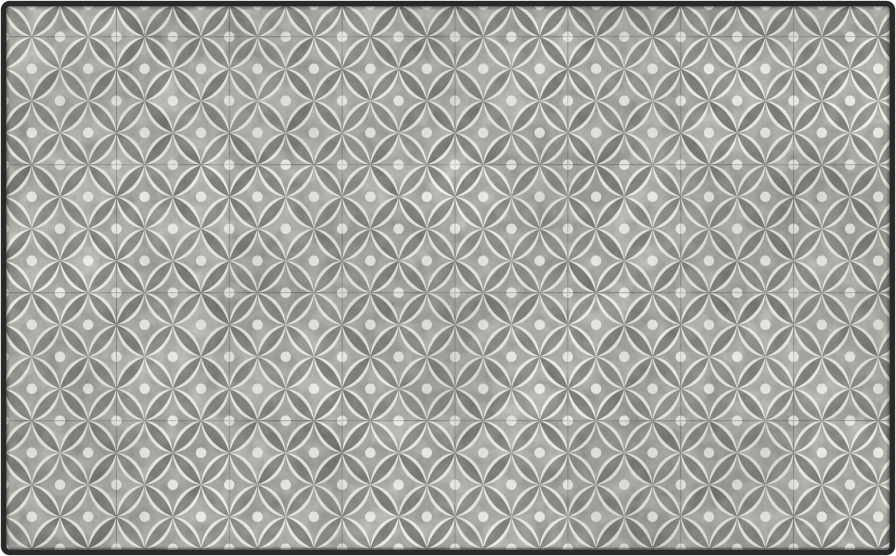
Give the GLSL for this pattern, as a Shadertoy shader.

```glsl
#define PERIOD vec2(0.1015, 0.1151)
#define ANCHOR vec2(0.0126, -0.0265)
#define LENS_BULGE 0.203
#define LEAF_BULGE 0.122
#define DOT_RADIUS 0.0094
#define FRAME_WIDTH 0.0100
#define CORNER_RADIUS 0.016
#define CREAM vec3(0.885, 0.878, 0.855)
#define GROUND vec3(0.655, 0.650, 0.632)
#define LEAF vec3(0.525, 0.522, 0.505)
#define FRAME vec3(0.165)
#define WEAR 0.16

float hash(vec2 p) {
    vec3 h = fract(vec3(p.xyx) * 0.1031);
    h += dot(h, h.yzx + 33.33);
    return fract((h.x + h.y) * h.z);
}

float valueNoise(vec2 p) {
    vec2 i = floor(p), f = fract(p);
    f = f * f * (3.0 - 2.0 * f);
    vec2 e = vec2(0.0, 1.0);
    return mix(mix(hash(i), hash(i + e.yx), f.x),
               mix(hash(i + e.xy), hash(i + e.yy), f.x), f.y);
}

float fbm(vec2 p) {
    float sum = 0.0, amp = 0.5;
    for (int i = 0; i < 4; i++) {
        sum += amp * valueNoise(p);
        p = mat2(1.6, 1.2, -1.2, 1.6) * p + 17.3;
        amp *= 0.5;
    }
    return sum;
}

// Coverage of a shape with signed distance d
float fill(float d, float aa) {
    return 1.0 - smoothstep(-aa, aa, d);
}

// Arc through both ends of a unit edge at x = 0.5, bulging inwards
float petal(vec2 m, float bulge) {
    float radius = (0.25 + bulge * bulge) / (2.0 * bulge);
    return length(m - vec2(0.5 + radius - bulge, 0.0)) - radius;
}

float roundedBox(vec2 p, vec2 halfSize, float radius) {
    vec2 d = abs(p) - halfSize + radius;
    return length(max(d, 0.0)) + min(max(d.x, d.y), 0.0) - radius;
}

void mainImage(out vec4 fragColor, in vec2 fragCoord) {
    float px = 1.0 / iResolution.y;
    vec2 p = (fragCoord - 0.5 * iResolution.xy) * px;

    // Diagonal lattice: dots at cell centres, petals along cell edges
    vec2 q = (p - ANCHOR) / PERIOD;
    vec2 r = vec2(q.x + q.y, q.x - q.y);
    vec2 cell = floor(r + 0.5);
    vec2 g = r - cell;
    vec2 a = abs(g);
    vec2 m = vec2(max(a.x, a.y), min(a.x, a.y));
    vec2 side = a.x > a.y ? vec2(sign(g.x), 0.0) : vec2(0.0, sign(g.y));
    float aa = 0.9 * px / PERIOD.x;

    // Mottling, with slow drift across the surface
    float mottle = fbm(p * 42.0 + 60.0) - 0.47;
    float drift = fbm(p * 6.0 + 90.0) - 0.47;
    float leafTone = hash(cell * 2.0 + side + 200.0) - 0.5;
    float cellTone = hash(cell + 300.0) - 0.5;

    vec3 ground = GROUND * (1.0 + 0.10 * cellTone + 2.0 * WEAR * mottle);
    vec3 leaf = LEAF * (1.0 + 0.16 * leafTone + 2.0 * WEAR * mottle);
    vec3 cream = CREAM * (1.0 + 0.4 * WEAR * mottle);

    // Cream lens, dark leaf, centre dot
    vec3 col = mix(ground, cream, fill(petal(m, LENS_BULGE) + 0.006, aa));
    col = mix(col, leaf, fill(petal(m, LEAF_BULGE) + 0.003, aa));
    vec2 fromDot = 0.5 * vec2(g.x + g.y, g.x - g.y) * PERIOD;
    col = mix(col, cream, fill(length(fromDot) - DOT_RADIUS, 0.7 * px));

    // Tiles of two by two motifs: tone and faint joints
    vec2 tile = floor(q * 0.5);
    col *= 1.0 + 0.05 * (hash(tile + 400.0) - 0.5) + WEAR * drift;
    vec2 joint = abs(fract(q * 0.5 + 0.5) - 0.5) * 2.0 * PERIOD;
    float seam = fill(min(joint.x, joint.y) - 0.0008, 0.7 * px);
    col *= 1.0 - 0.22 * seam * (0.6 + 0.8 * valueNoise(p * 30.0 + 50.0));

    // Dark rim with rounded corners
    vec2 halfSize = 0.5 * iResolution.xy * px - 0.0015;
    float edge = roundedBox(p, halfSize, CORNER_RADIUS);
    col *= 1.0 - 0.25 * smoothstep(-0.018, -FRAME_WIDTH, edge);
    col = mix(col, FRAME, 1.0 - fill(edge + FRAME_WIDTH, 0.7 * px));
    col = mix(vec3(1.0), col, fill(edge, 0.7 * px));

    fragColor = vec4(clamp(col, 0.0, 1.0), 1.0);
}
```
